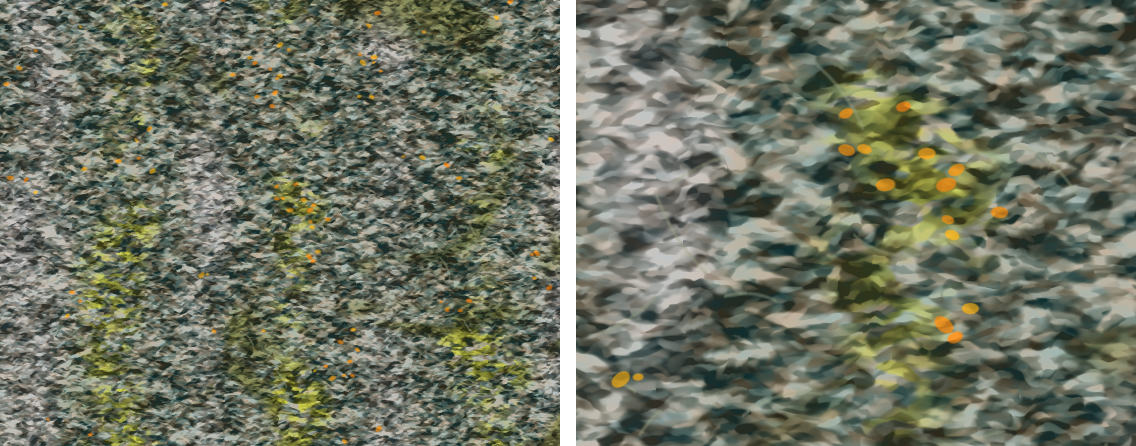
Left: the whole. Right: its middle third, enlarged.
Write a Shadertoy shader that draws this texture.

```glsl
// Weathered heath seen from afar: grey-green scrub with lichen bands, moss and tiny flowers.
// Layers of soft cellular dabs give the grain; layered sines place the patches of tint,
// and jittered cells scatter pale stems and orange blooms.

const vec3 DARK   = vec3(0.12, 0.17, 0.145);
const vec3 MID    = vec3(0.39, 0.42, 0.365);
const vec3 LIGHT  = vec3(0.70, 0.71, 0.66);
const vec3 MOSS   = vec3(0.53, 0.54, 0.15);
const vec3 OLIVE  = vec3(0.29, 0.30, 0.11);
const vec3 LICHEN = vec3(0.55, 0.53, 0.54);
const vec3 STEM   = vec3(0.62, 0.65, 0.53);
const vec3 BLOOM  = vec3(0.92, 0.60, 0.12);

const float CONTRAST     = 1.75;
const float DAB_SHARP    = 7.0;
const float DAB_TILT     = 0.12;
const float DAB_SPREAD   = 2.0;
const float BAND_SPACING = 0.41;
const float BAND_START   = 0.06;
const float STEM_CELLS   = 15.0;
const float BLOOM_CELLS  = 46.0;

vec3 hash3(vec2 p) {
    vec3 q = fract(p.xyx * vec3(0.1031, 0.1030, 0.0973));
    q += dot(q, q.yxz + 33.33);
    return fract((q.xxy + q.yzz) * q.zyx);
}

vec2 turn(vec2 p, float a) {
    float c = cos(a), s = sin(a);
    return vec2(c * p.x + s * p.y, c * p.y - s * p.x);
}

// Layered warped sines, roughly -1 to 1.
float waves(vec2 p) {
    float sum = 0.0, amp = 0.6;
    for (int i = 0; i < 4; i++) {
        p = turn(p, 1.1) + 0.6 * sin(p.yx * 1.3 + 2.1);
        sum += amp * sin(p.x + 1.7) * cos(p.y * 1.1 + 0.4);
        p = p * 1.8 + 3.7;
        amp *= 0.65;
    }
    return sum;
}

// Soft cellular noise of slanted dabs: three random values per dab, centred on zero.
vec3 dabs(vec2 p) {
    vec2 cell = floor(p);
    vec3 sum = vec3(0.0);
    float total = 0.0001;
    for (int y = -1; y <= 1; y++)
    for (int x = -1; x <= 1; x++) {
        vec2 id = cell + vec2(x, y);
        vec3 r = hash3(id);
        vec2 d = p - id - 0.5 - 0.7 * (r.xy - 0.5);
        d = turn(d, DAB_TILT + (r.z - 0.5) * DAB_SPREAD) * vec2(0.62, 1.5);
        float w = exp(-DAB_SHARP * dot(d, d));
        sum += w * (hash3(id + 157.0) - 0.5);
        total += w;
    }
    return sum / total;
}

// Thin curved stems, one in some of the cells.
float stems(vec2 p, float blur) {
    vec2 cell = floor(p);
    float mask = 0.0;
    for (int y = -1; y <= 1; y++)
    for (int x = -1; x <= 1; x++) {
        vec2 id = cell + vec2(x, y);
        vec3 r = hash3(id + 311.0), s = hash3(id + 523.0);
        vec2 d = turn(p - id - r.xy, (r.z - 0.55) * 2.2);
        d.y -= (s.x - 0.5) * 1.4 * d.x * d.x;
        float dist = length(vec2(max(abs(d.x) - 0.15 - 0.4 * s.y, 0.0), d.y));
        mask = max(mask, step(s.z, 0.45) * (1.0 - smoothstep(0.0, 0.025 + blur, dist)));
    }
    return mask;
}

// Clustered blooms: x is coverage, y a random shade.
vec2 blooms(vec2 p, float blur) {
    vec2 cell = floor(p), best = vec2(0.0);
    for (int y = -1; y <= 1; y++)
    for (int x = -1; x <= 1; x++) {
        vec2 id = cell + vec2(x, y);
        vec3 r = hash3(id + 71.0), s = hash3(id + 907.0);
        vec2 home = id / BLOOM_CELLS;
        float chance = 0.3 * smoothstep(0.35, 0.75, waves(home * 15.0 + 8.0) + 0.15 * (home.x - 0.6));
        vec2 d = turn(p - id - r.xy, (r.z - 0.5) * 1.5) * vec2(0.75, 1.15);
        float radius = 0.13 + 0.15 * s.x;
        float cover = step(s.y, chance) * (1.0 - smoothstep(radius - blur, radius + blur, length(d)));
        if (cover > best.x) best = vec2(cover, s.z);
    }
    return best;
}

void mainImage(out vec4 fragColor, in vec2 fragCoord) {
    vec2 p = fragCoord / iResolution.y;
    float pixel = 1.0 / iResolution.y;

    // Broad patches: upright lichen bands with moss between them
    float band = cos(6.2832 * (p.x - BAND_START + 0.03 * waves(p * 6.0)) / BAND_SPACING);
    float lichen = smoothstep(0.35, 1.3, band + 0.6 * waves(p * vec2(9.0, 4.0) + 5.0));
    float moss = smoothstep(0.2, 1.2, 0.7 * waves(p * 10.0 + 2.0) - 0.75 * band);
    float olive = smoothstep(0.3, 0.9, waves(p * 7.0 + 21.0) + 0.25 * (p.x - p.y));

    // Grain at three sizes, slightly flattened
    vec2 q = (p + 0.003 * vec2(waves(p * 40.0), waves(p * 40.0 + 9.0))) * vec2(0.78, 1.15);
    vec3 coarse = dabs(q * 42.0);
    vec3 medium = dabs(q * 82.0 + 40.0);
    vec3 fine = dabs(q * 150.0 + 90.0);
    float grain = 0.33 * coarse.x + 0.48 * medium.x + 0.42 * fine.x;
    float tone = 0.5 + CONTRAST * grain + 0.06 * waves(p * 14.0) + 0.05 * lichen - 0.05 * olive;
    tone = clamp(tone, 0.0, 1.0);

    vec3 color = tone < 0.5 ? mix(DARK, MID, tone * 2.0) : mix(MID, LIGHT, tone * 2.0 - 1.0);
    float shade = 0.45 + 1.1 * tone;

    // Teal and warm flecks, then the patch tints
    color += (0.6 * medium.y + 0.5 * fine.y) * vec3(-0.14, 0.02, 0.09);
    color = mix(color, LICHEN * shade, 0.6 * lichen);
    color = mix(color, OLIVE * shade, 0.65 * olive);
    float leaf = smoothstep(-0.15, 0.2, 0.6 * coarse.z + 0.6 * medium.z);
    color = mix(color, MOSS * shade, 0.85 * moss * leaf);

    // Stems and blooms on top
    color = mix(color, STEM, 0.4 * stems(p * STEM_CELLS, pixel * STEM_CELLS));
    vec2 bloom = blooms(p * BLOOM_CELLS, pixel * BLOOM_CELLS);
    vec3 petal = BLOOM * (0.8 + 0.3 * tone) + vec3(0.0, 0.2, 0.05) * (bloom.y - 0.5);
    color = mix(color, petal, 0.9 * bloom.x);

    fragColor = vec4(clamp(color, 0.0, 1.0), 1.0);
}
```
